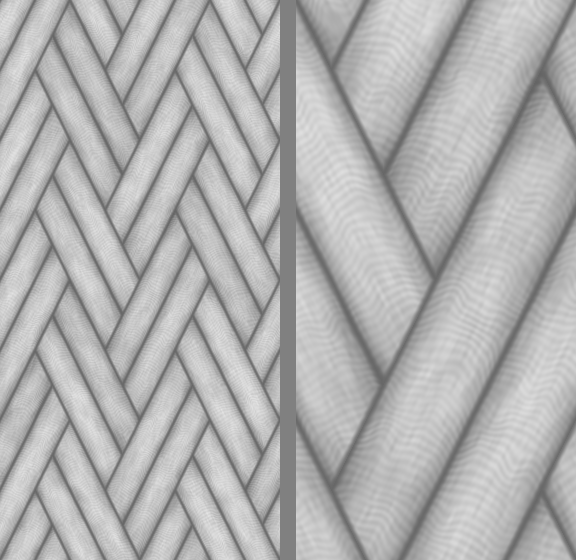
Left, the full canvas; right, a detail of the centre.
Write a Shadertoy shader that draws this pattern.

```glsl
// Double herringbone of plump grey ribbed strands, two repeats across and four down.

const float CELLS = 8.0;             // strand widths per canvas along each diagonal
const float STRAND_LENGTH = 4.0;     // in strand widths
const float PEAK_TONE = 0.805;       // crown of a strand
const float EDGE_DROP = 0.26;        // darkening from crown to side
const float ROUNDNESS = 2.6;         // falloff power of the side shading
const float CREASE_TONE = 0.40;      // gap between strands
const float CREASE_WIDTH = 0.055;
const float END_SHADE = 0.10;        // shadow where a strand dips under
const float STRAND_VARIATION = 0.06; // tone change from strand to strand
const float MOTTLE = 0.15;           // soft worn patches
const float GRAIN = 0.055;           // fine lengthwise streaks
const float RIB_COUNT = 13.0;        // ribs per strand width of length
const float RIB_DEPTH = 0.017;
const float RIB_BOW = 0.35;
const float SKEW = 0.6;              // cosine of the angle between diagonals
const float TAU = 6.2831853;

float hash(vec2 p) {
    return fract(sin(dot(p, vec2(127.1, 311.7))) * 43758.5453);
}

float noise(vec2 p) {
    vec2 i = floor(p);
    vec2 f = fract(p);
    f = f * f * (3.0 - 2.0 * f);
    return mix(mix(hash(i), hash(i + vec2(1.0, 0.0)), f.x),
               mix(hash(i + vec2(0.0, 1.0)), hash(i + vec2(1.0)), f.x), f.y);
}

float fbm(vec2 p) {
    float sum = 0.0;
    float weight = 0.5;
    for (int i = 0; i < 4; i++) {
        sum += weight * noise(p);
        p = p * 2.03 + 17.3;
        weight *= 0.5;
    }
    return sum / 0.9375;
}

// Returns position along and across the strand, then its wrapped identity.
vec4 strandAt(vec2 diag) {
    float band = 2.0 * floor(diag.y * 0.5);
    float v = diag.y - band;
    float u = mod(diag.x - band, 2.0 * STRAND_LENGTH);
    bool falling = u >= STRAND_LENGTH;
    vec2 local;
    vec2 center;
    if (falling) {
        local = vec2(u - STRAND_LENGTH, fract(v));
        center = diag + vec2(0.5 * STRAND_LENGTH - local.x, 0.5 - local.y);
    } else {
        local = vec2(u < 2.0 ? v + 2.0 : v, fract(u));
        center = diag + vec2(0.5 - local.y, 0.5 * STRAND_LENGTH - local.x);
    }
    vec2 id = floor(2.0 * vec2(center.x - center.y, center.x + center.y) + 0.5);
    return vec4(local, mod(id, 4.0 * CELLS));
}

float strandTone(vec4 strand, float pixel) {
    float along = strand.x;
    float across = strand.y;
    float side = abs(2.0 * across - 1.0);
    float endGap = min(along, STRAND_LENGTH - along);
    float sideGap = min(across, 1.0 - across);
    vec2 seed = 40.0 * vec2(hash(strand.zw), hash(strand.wz + 5.7));
    vec2 fiber = vec2(along + SKEW * across, across);

    // Rounded body with shaded ends
    float tone = PEAK_TONE - EDGE_DROP * pow(side, ROUNDNESS);
    tone -= END_SHADE * exp(-2.5 * endGap);
    tone += STRAND_VARIATION * (hash(strand.zw + 9.2) - 0.5);

    // Worn patches, strongest off the crown
    float patches = fbm(fiber * vec2(2.2, 4.0) + seed) - 0.5;
    tone += MOTTLE * patches * (0.65 + 0.5 * side);
    tone += GRAIN * (noise(fiber * vec2(7.0, 24.0) + seed) - 0.5);

    // Bowed cross ribs with uneven strength
    float wobble = 0.16 * noise(fiber * vec2(3.0, 5.0) + seed.yx);
    float phase = fiber.x - RIB_BOW * (across - 0.5) * (across - 0.5) + wobble;
    float ribFade = 1.0 - smoothstep(0.35, 0.6, pixel * RIB_COUNT);
    float ribPatch = 0.4 + 1.2 * noise(fiber * 4.0 + seed + 8.0);
    tone += RIB_DEPTH * ribFade * ribPatch * sin(TAU * RIB_COUNT * phase);

    // Dark crease around the outline
    float gap = min(sideGap, endGap);
    float crease = 1.0 - smoothstep(0.0, CREASE_WIDTH + pixel, gap);
    return mix(tone, CREASE_TONE, 0.85 * crease);
}

void mainImage(out vec4 fragColor, in vec2 fragCoord) {
    vec2 uv = fragCoord / iResolution.xy;
    float down = 1.0 - uv.y;
    vec2 diag = CELLS * vec2(down + uv.x, down - uv.x);
    float pixel = 1.8 * CELLS / iResolution.y;
    float tone = strandTone(strandAt(diag), pixel);
    fragColor = vec4(vec3(clamp(tone, 0.0, 1.0)), 1.0);
}
```
